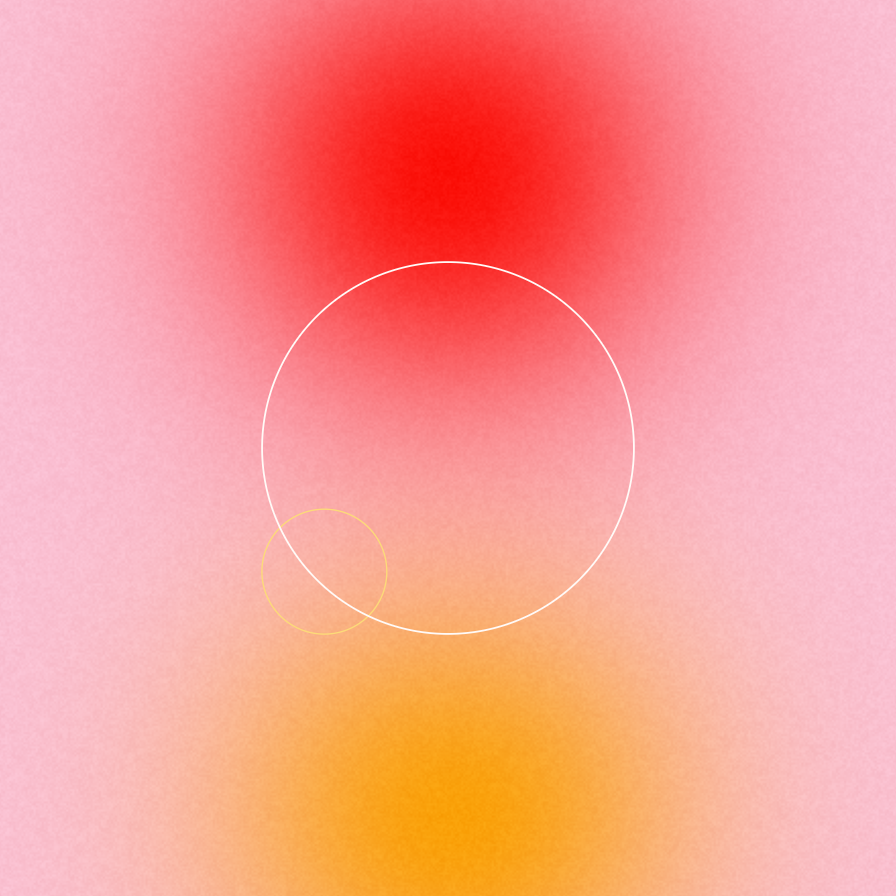
Write a Shadertoy shader that draws this background.

```glsl
// Two soft glows, red above and amber below, on a pale pink ground.
// Gaussian falloffs blend the colours; two thin rings come from circle
// distances, and hashed value noise lays a fine paper grain over the glows.

const vec3 PINK = vec3(0.98, 0.755, 0.835);
const vec3 RED = vec3(0.985, 0.06, 0.03);
const vec3 AMBER = vec3(0.98, 0.63, 0.03);
const vec3 WHITE = vec3(1.0, 0.98, 0.97);
const vec3 YELLOW = vec3(0.99, 0.86, 0.47);

// Integer hash of a lattice cell, in 0..1
float hash(ivec2 cell) {
    uint h = uint(cell.x) * 1597334677u ^ uint(cell.y) * 3812015801u;
    h = (h ^ (h >> 15)) * 2246822519u;
    h = (h ^ (h >> 13)) * 3266489917u;
    return float((h ^ (h >> 16)) & 65535u) / 65535.0;
}

// Smooth noise between hashed lattice corners
float valueNoise(vec2 p) {
    ivec2 cell = ivec2(floor(p));
    vec2 f = fract(p);
    f = f * f * (3.0 - 2.0 * f);
    float low = mix(hash(cell), hash(cell + ivec2(1, 0)), f.x);
    float high = mix(hash(cell + ivec2(0, 1)), hash(cell + ivec2(1, 1)), f.x);
    return mix(low, high, f.y);
}

// Layered grain centred on zero
float grain(vec2 p) {
    float sum = 0.0;
    float weight = 0.5;
    float scale = 440.0;
    for (int i = 0; i < 3; i++) {
        sum += weight * (valueNoise(p * scale) - 0.5);
        weight *= 0.6;
        scale *= 0.53;
    }
    return sum;
}

// Gaussian falloff around a centre
float glow(vec2 p, vec2 centre, float spread) {
    vec2 d = (p - centre) / spread;
    return exp(-dot(d, d));
}

// Coverage of a thin circular line, smoothed over one pixel
float ring(vec2 p, vec2 centre, float radius, float width, float pixel) {
    float d = abs(length(p - centre) - radius) - 0.5 * width;
    return clamp(0.5 - d / pixel, 0.0, 1.0);
}

void mainImage(out vec4 fragColor, in vec2 fragCoord) {
    // Square canvas units, centred at (0.5, 0.5)
    float pixel = 1.0 / min(iResolution.x, iResolution.y);
    vec2 p = (fragCoord - 0.5 * iResolution.xy) * pixel + 0.5;

    // Ground and glows
    vec3 color = PINK;
    color = mix(color, AMBER, glow(p, vec2(0.508, 0.085), 0.26));
    color = mix(color, RED, glow(p, vec2(0.5, 0.805), 0.262));

    // Paper grain, weakest in the red channel
    color += grain(p) * vec3(0.025, 0.07, 0.07);

    // Rings
    color = mix(color, YELLOW, ring(p, vec2(0.362, 0.362), 0.0697, 0.0015, pixel));
    color = mix(color, WHITE, ring(p, vec2(0.5), 0.2075, 0.002, pixel));

    fragColor = vec4(clamp(color, 0.0, 1.0), 1.0);
}
```
